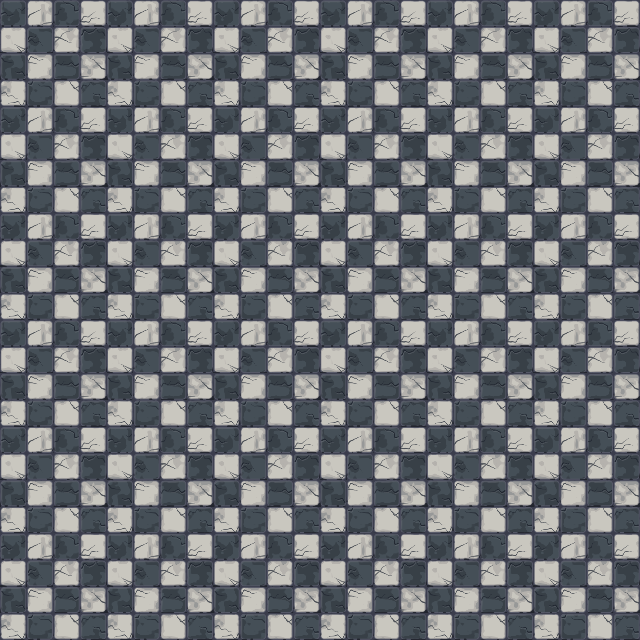
Give the GLSL for this texture, as a three.js fragment shader.

```glsl
// Checkerboard of worn slate and ivory stone tiles, 24 by 24, set in dark grout.
// Each tile is a rounded box with flat noise patches, bevelled rims and tapering cracks;
// sixteen tile variants recur in blocks of 4 by 4, so the sheet wraps without a seam.
varying vec2 vUv;

vec2 hash2(vec2 p) {
  vec3 q = fract(p.xyx * vec3(0.1031, 0.1030, 0.0973));
  q += dot(q, q.yzx + 33.33);
  return fract((q.xx + q.yz) * q.zy);
}

float noise(vec2 p) {
  vec2 i = floor(p), f = fract(p);
  f = f * f * (3.0 - 2.0 * f);
  return mix(mix(hash2(i).x, hash2(i + vec2(1.0, 0.0)).x, f.x),
             mix(hash2(i + vec2(0.0, 1.0)).x, hash2(i + 1.0).x, f.x), f.y);
}

float above(float edge, float x, float soft) {
  return smoothstep(edge - soft, edge + soft, x);
}

float roundedBox(vec2 p, float halfSize, float radius) {
  vec2 q = abs(p) - halfSize + radius;
  return length(max(q, 0.0)) + min(max(q.x, q.y), 0.0) - radius;
}

// Jagged line that starts on a tile side and thins out towards its tip
float crack(vec2 p, vec2 seed) {
  vec2 r = hash2(seed), s = hash2(seed + 7.3);
  float side = r.x < 0.5 ? -1.0 : 1.0;
  vec2 start = vec2(0.46 * side, mix(-0.38, 0.3, r.y));
  vec2 dir = normalize(vec2(-side, mix(-0.3, 0.9, s.x)));
  vec2 q = p - start;
  float along = dot(q, dir);
  float across = dot(q, vec2(-dir.y, dir.x));
  across += 0.20 * (noise(vec2(along * 7.0 + 9.0, seed.x + seed.y)) - 0.5);
  float reach = mix(0.3, 0.75, s.y);
  float width = 0.026 * (1.0 - along / reach);
  float line = 1.0 - smoothstep(width - 0.015, width + 0.02, abs(across));
  return line * step(-0.06, along) * (1.0 - smoothstep(reach - 0.05, reach, along));
}

void main() {
  vec2 grid = vUv * 24.0;
  vec2 cell = floor(grid);
  vec2 p = fract(grid) - 0.5;
  vec2 seed = mod(cell, 4.0) * 13.0 + 5.0;
  float isLight = 1.0 - mod(cell.x + cell.y, 2.0);

  // Tile outline with small chips
  float grain = noise((p + 0.5) * 9.0 + seed);
  float d = roundedBox(p, 0.452, 0.11) + 0.035 * max(grain - 0.6, 0.0);
  float tile = 1.0 - above(0.0, d, 0.022);

  // Flat patches, denser near the sides
  vec2 w = (p + 0.5) * 3.2 + seed;
  float blotch = noise(w) * 0.75 + noise(w * 2.3 + 4.0) * 0.25;
  float border = smoothstep(0.24, 0.46, max(abs(p.x), abs(p.y)));
  float patchy = blotch + 0.14 * border - 0.06 * p.x;

  // Cracks, with a lit lower lip
  float cracks = max(crack(p, seed), 0.75 * crack(p, seed + 3.7));
  float lip = crack(p + vec2(-0.02, 0.045), seed) * (1.0 - cracks);

  // Ivory stone
  vec3 ivory = mix(vec3(0.79, 0.78, 0.75), vec3(0.71, 0.70, 0.68), above(0.64, patchy, 0.03));
  ivory = mix(ivory, vec3(0.57, 0.58, 0.58), 0.85 * above(0.80, patchy, 0.03));
  float lowerRim = above(-0.035, d, 0.015) * above(0.1, p.x - p.y, 0.25);
  ivory = mix(ivory, vec3(0.57, 0.56, 0.56), 0.6 * lowerRim);
  ivory = mix(ivory, vec3(0.25, 0.27, 0.30), 0.9 * cracks);

  // Slate stone
  vec3 slate = mix(vec3(0.27, 0.31, 0.34), vec3(0.22, 0.25, 0.28), above(0.57, patchy, 0.03));
  slate = mix(slate, vec3(0.40, 0.42, 0.45), 0.5 * lip);
  float upperRim = above(-0.04, d, 0.015) * above(0.1, p.y - p.x, 0.25);
  slate = mix(slate, vec3(0.40, 0.42, 0.45), 0.55 * upperRim);
  slate = mix(slate, vec3(0.11, 0.13, 0.17), 0.85 * cracks);

  // Grout: violet-grey bevel, darker joint and a few deep pits at the lower side
  vec3 grout = mix(vec3(0.34, 0.35, 0.41), vec3(0.23, 0.24, 0.30), above(0.032, d, 0.018));
  float pit = above(0.66, grain, 0.08) * above(0.3, -p.y, 0.08);
  grout = mix(grout, vec3(0.11, 0.12, 0.15), 0.8 * pit);

  vec3 color = mix(grout, mix(slate, ivory, isLight), tile);
  gl_FragColor = vec4(color, 1.0);
}
```
